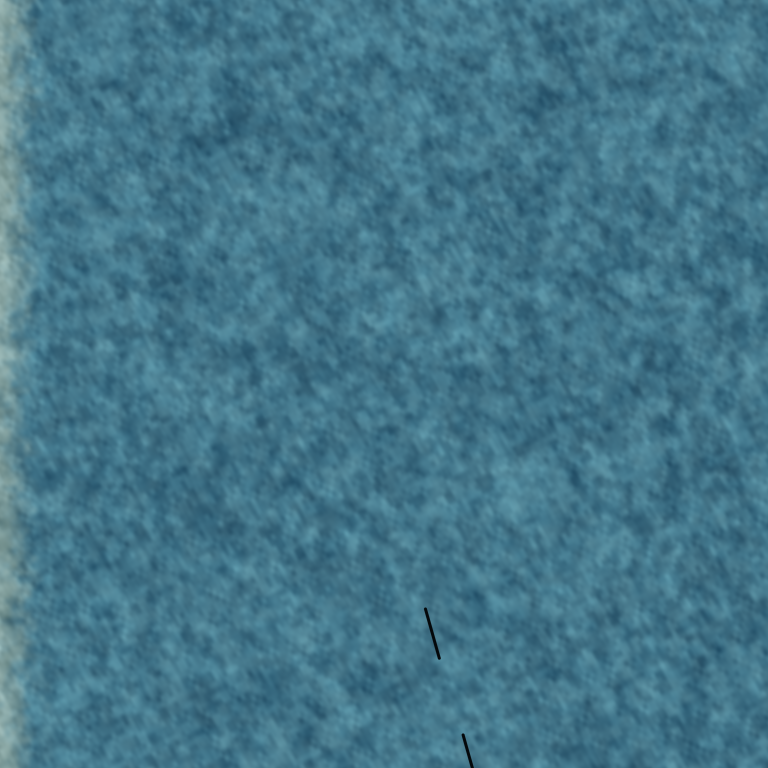
Write a WebGL 2 fragment shader that draws this texture.

```glsl
#version 300 es
precision highp float;
// Mottled teal-blue felt with a pale, worn strip down the left side and
// a short run of dark dashes near the bottom. The felt is layered value
// noise, slightly drawn out along the falling diagonal.

uniform vec2 u_resolution;
out vec4 fragColor;

const vec3 FELT_MEAN  = vec3(0.260, 0.459, 0.538);
const vec3 FELT_RANGE = vec3(0.245, 0.305, 0.280);
const vec3 WORN_PALE  = vec3(0.515, 0.630, 0.620);
const vec3 DASH_INK   = vec3(0.015, 0.030, 0.040);
const int  DASH_COUNT = 2;

float hash(ivec2 cell, uint seed) {
    uvec2 q = uvec2(cell) * uvec2(1597u, 3571u) + seed * 7919u;
    uint h = (q.x ^ (q.y << 13)) * 747796u + q.y * 28411u;
    h = (h ^ (h >> 15)) * 739397u;
    h = (h ^ (h >> 13)) * 277803u;
    h ^= h >> 16;
    return float(h & 65535u) / 65535.0;
}

// Smooth value noise in the range -0.5 to 0.5
float valueNoise(vec2 p, uint seed) {
    ivec2 cell = ivec2(floor(p));
    vec2 f = fract(p);
    f = f * f * (3.0 - 2.0 * f);
    float low  = mix(hash(cell, seed), hash(cell + ivec2(1, 0), seed), f.x);
    float high = mix(hash(cell + ivec2(0, 1), seed), hash(cell + ivec2(1, 1), seed), f.x);
    return mix(low, high, f.y) - 0.5;
}

mat2 rotation(float angle) {
    float c = cos(angle), s = sin(angle);
    return mat2(c, s, -s, c);
}

// Octaves from soft clouds to fine fibres, each turned to hide the lattice
float feltTone(vec2 uv) {
    vec2 grain = rotation(1.0) * uv;
    grain.x *= 0.74;
    vec4 weights = vec4(0.13, 0.33, 0.47, 0.31);
    float frequency = 21.0;
    float tone = 0.0;
    for (int i = 0; i < 4; i++) {
        vec2 p = rotation(0.55 * float(i)) * grain * frequency;
        tone += weights[i] * valueNoise(p + 17.3, uint(i + 1));
        frequency *= 2.03;
    }
    return tone;
}

// Amount of wear: strongest at the left border, with a ragged inner limit
float wornStrip(vec2 uv) {
    float ragged = 0.016 * valueNoise(uv * vec2(12.0, 9.0), 21u)
                 + 0.020 * valueNoise(uv * 48.0, 22u)
                 + 0.018 * valueNoise(uv * 110.0, 23u);
    return 1.0 - smoothstep(-0.010, 0.056, uv.x + ragged);
}

float segmentDistance(vec2 p, vec2 a, vec2 b) {
    vec2 along = b - a;
    float t = clamp(dot(p - a, along) / dot(along, along), 0.0, 1.0);
    return length(p - a - along * t);
}

// Coverage of evenly spaced dashes that run down and to the right
float dashes(vec2 uv, vec2 start, vec2 spacing, vec2 dash, float halfWidth, float pixel) {
    float coverage = 0.0;
    for (int i = 0; i < DASH_COUNT; i++) {
        vec2 head = start + spacing * float(i);
        float d = segmentDistance(uv, head, head + dash) - halfWidth;
        coverage = max(coverage, 1.0 - smoothstep(-0.5 * pixel, 0.9 * pixel, d));
    }
    return coverage;
}

void main() {
    vec2 uv = gl_FragCoord.xy / u_resolution;
    float pixel = 1.0 / min(u_resolution.x, u_resolution.y);

    // Felt body with a faint warm and cool drift
    float tone = feltTone(uv);
    float drift = valueNoise(uv * 65.0, 31u);
    vec3 color = FELT_MEAN + FELT_RANGE * tone + vec3(0.022, 0.0, -0.012) * drift;

    // Worn strip keeps the felt's mottling
    color = mix(color, WORN_PALE + 0.28 * tone, wornStrip(uv));

    // Dashes
    float ink = dashes(uv, vec2(0.554, 0.207), vec2(0.049, -0.164),
                       vec2(0.018, -0.064), 0.0017, pixel);
    color = mix(color, DASH_INK, ink);

    fragColor = vec4(color, 1.0);
}
```
